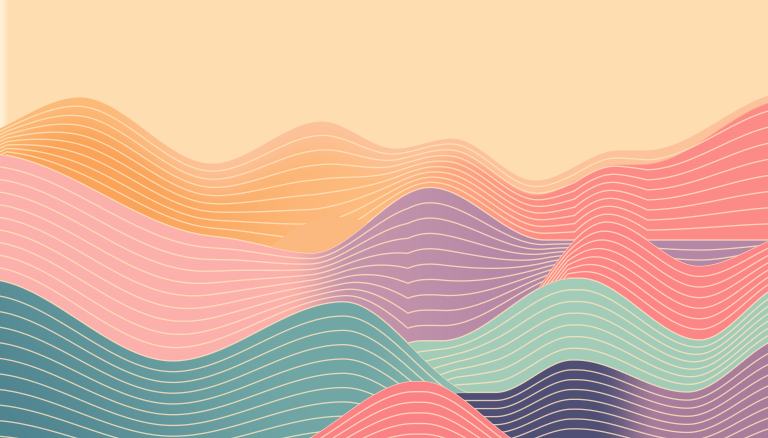
Reproduce this background procedurally as a WebGL 1 fragment shader.

```glsl
precision highp float;
uniform vec2 u_resolution;

// Smooth change of height h between a and b
float climb(float x, float a, float b, float h) {
  return h * smoothstep(a, b, x);
}

// Crest height of each hill, from the back (0) to the front (6)
float ridge(int hill, float x) {
  if (hill == 0) return 0.677 + climb(x, -0.06, 0.104, 0.102) + climb(x, 0.104, 0.276, -0.151)
    + climb(x, 0.276, 0.419, 0.096) + climb(x, 0.419, 0.515, -0.062) + climb(x, 0.515, 0.589, 0.023)
    + climb(x, 0.589, 0.697, -0.096) + climb(x, 0.697, 0.805, 0.069) + climb(x, 0.84, 1.03, 0.134);
  if (hill == 1) return 0.65 + climb(x, -0.02, 0.29, -0.19) + climb(x, 0.27, 0.41, -0.038)
    + climb(x, 0.405, 0.56, 0.15) + climb(x, 0.56, 0.71, -0.12);
  if (hill == 2) return 0.16 + climb(x, 0.6, 0.79, 0.333) + climb(x, 0.79, 0.91, -0.1)
    + climb(x, 0.91, 1.05, 0.08);
  if (hill == 3) return 0.1 + climb(x, 0.4, 0.55, 0.122) + climb(x, 0.575, 0.745, 0.143)
    + climb(x, 0.755, 0.911, -0.141) + climb(x, 0.911, 1.03, 0.13);
  if (hill == 4) return 0.363 + climb(x, -0.02, 0.225, -0.187) + climb(x, 0.225, 0.447, 0.135)
    + climb(x, 0.447, 0.63, -0.215);
  if (hill == 5) return climb(x, 0.5, 0.6, 0.104) + climb(x, 0.645, 0.745, 0.074)
    + climb(x, 0.75, 0.895, -0.073) + climb(x, 0.895, 1.03, 0.128);
  return -0.03 + climb(x, 0.35, 0.54, 0.16) + climb(x, 0.55, 0.71, -0.16);
}

// Depth below the crest, 0 at the crest and 1 at the hill's foot
float depth(int hill, vec2 p) {
  float top = ridge(hill, p.x);
  float foot = top * 0.4 - 0.14;
  if (hill == 0) foot = max(ridge(1, p.x), ridge(2, p.x));
  if (hill == 1) foot = max(ridge(3, p.x), ridge(4, p.x));
  if (hill == 2) foot = ridge(3, p.x);
  if (hill == 3) foot = ridge(5, p.x);
  return (top - p.y) / max(top - foot, 0.07);
}

// Lays a filled hill with contour lines over the colour below
vec3 layHill(vec3 below, vec3 fill, int hill, float lines, vec2 p) {
  float pixel = 1.0 / u_resolution.y;
  float aspect = u_resolution.x / u_resolution.y;
  float d = depth(hill, p);
  vec2 slope = vec2(depth(hill, p + vec2(0.001, 0.0)) - d, depth(hill, p + vec2(0.0, 0.001)) - d);
  float steepness = length(slope / vec2(aspect, 1.0)) / 0.001;

  float inside = clamp(d / steepness / pixel + 0.5, 0.0, 1.0);
  float gap = abs(fract(d * lines + 0.5) - 0.5) / (lines * steepness);
  float line = clamp((0.0015 - gap) / pixel + 0.5, 0.0, 1.0);
  return mix(below, mix(fill, vec3(1.0, 0.89, 0.74), line * 0.82), inside);
}

void main() {
  vec2 p = gl_FragCoord.xy / u_resolution;

  // Sky with a pale left rim
  vec3 color = mix(vec3(1.0, 0.94, 0.84), vec3(0.995, 0.867, 0.69), smoothstep(0.0, 0.014, p.x));

  // Back hill: orange to peach to coral, with a paler band along the crest
  float below = ridge(0, p.x) - p.y;
  vec3 orange = mix(vec3(0.98, 0.64, 0.35), vec3(0.99, 0.73, 0.49), smoothstep(0.15, 0.48, p.x));
  vec3 back = mix(orange, vec3(0.99, 0.54, 0.53), smoothstep(0.46, 0.76, p.x));
  float bandEnd = mix(0.12, 0.038, smoothstep(0.45, 0.7, p.x)) - climb(p.x, 0.8, 1.0, 0.016);
  float bandStart = bandEnd - mix(0.12, 0.006, smoothstep(0.45, 0.72, p.x));
  vec3 crest = mix(vec3(0.99, 0.73, 0.47), vec3(0.99, 0.76, 0.6), smoothstep(0.1, 0.3, p.x));
  back = mix(crest, back, smoothstep(bandStart, bandEnd, below));
  color = layHill(color, back, 0, 9.0, p);

  // Plain peach knoll
  float knoll = 0.505 - 9.0 * (p.x - 0.44) * (p.x - 0.44) - p.y;
  color = mix(color, vec3(0.985, 0.725, 0.5), clamp(knoll * u_resolution.y + 0.5, 0.0, 1.0));

  // Pink slope turning into the purple hill
  vec3 purple = mix(vec3(0.77, 0.58, 0.67), vec3(0.71, 0.53, 0.65), smoothstep(0.45, 0.7, p.x));
  vec3 pink = mix(vec3(0.99, 0.69, 0.67), purple, smoothstep(0.37, 0.46, p.x));
  color = layHill(color, pink, 1, 10.0, p);

  // Coral and mint hills
  color = layHill(color, vec3(0.985, 0.52, 0.53), 2, 7.0, p);
  color = layHill(color, vec3(0.64, 0.8, 0.72), 3, 7.0, p);

  // Teal hill, darker toward the lower left
  vec3 teal = mix(vec3(0.3, 0.51, 0.56), vec3(0.44, 0.65, 0.645), smoothstep(-0.05, 0.45, p.x + 0.4 * p.y));
  teal = mix(teal, vec3(0.56, 0.75, 0.7), smoothstep(0.46, 0.62, p.x));
  color = layHill(color, teal, 4, 10.0, p);

  // Navy hill running into mauve, then the front coral mound
  vec3 navy = mix(vec3(0.31, 0.31, 0.46), vec3(0.66, 0.49, 0.61), smoothstep(0.775, 0.86, p.x));
  color = layHill(color, navy, 5, 11.0, p);
  color = layHill(color, vec3(0.98, 0.51, 0.53), 6, 9.0, p);

  gl_FragColor = vec4(color, 1.0);
}
```
